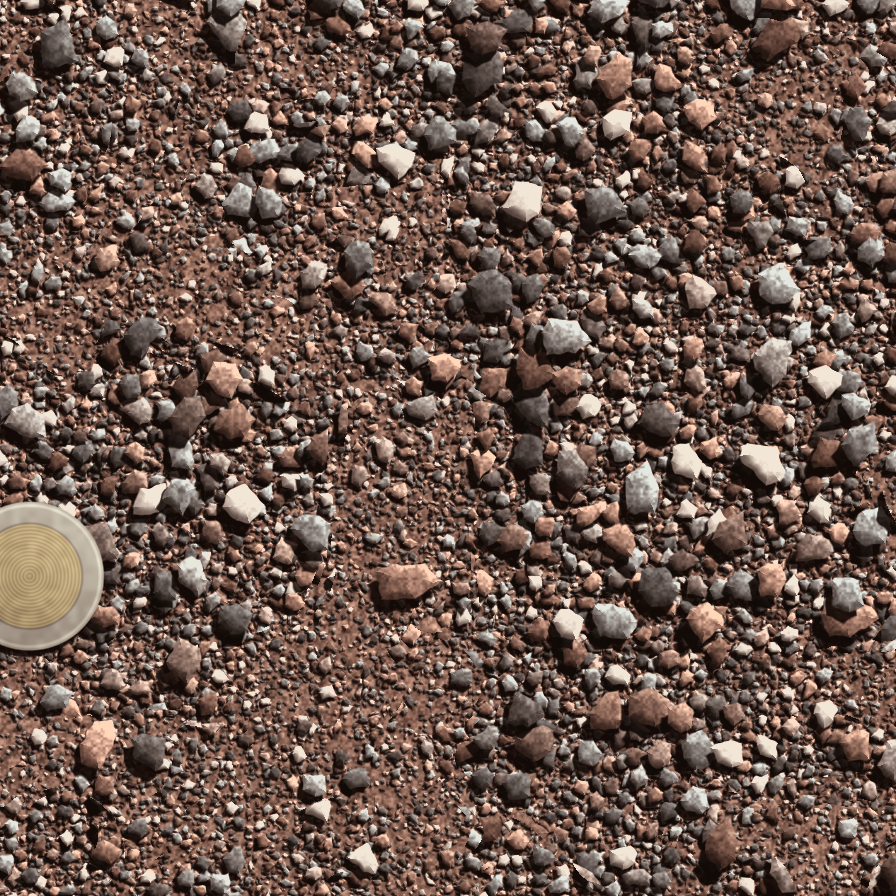
Reproduce this texture procedurally as a three.js fragment shader.

```glsl
varying vec2 vUv;

#define LAYERS 5
#define FINEST_CELLS 165.0
#define LAYER_RATIO 0.6
#define FACETS 6
#define LIGHT vec2(0.55, 0.83)
#define SHADOW_REACH 0.75
#define SHADOW_TONE 0.14
#define EDGE 0.0011
#define PALE_SHARE 0.09
#define COIN_CENTER vec2(0.033, 0.357)
#define COIN_RADIUS 0.083

const vec3 DARK = vec3(0.03, 0.01, 0.0);
const vec3 PALE = vec3(0.95, 0.90, 0.84);
const vec3 RED_TINT = vec3(1.10, 0.94, 0.87);
const vec3 GREY_TINT = vec3(0.94, 1.01, 1.05);
const vec3 GOLD_TINT = vec3(1.03, 1.0, 0.80);

float hash(vec2 p) {
  vec3 q = fract(vec3(p.xyx) * 0.1031);
  q += dot(q, q.yzx + 33.33);
  return fract((q.x + q.y) * q.z);
}

float noise(vec2 p) {
  vec2 i = floor(p), f = fract(p);
  f = f * f * (3.0 - 2.0 * f);
  return mix(mix(hash(i), hash(i + vec2(1.0, 0.0)), f.x),
             mix(hash(i + vec2(0.0, 1.0)), hash(i + 1.0), f.x), f.y);
}

// Irregular polygon: x is the signed distance, yz the nearest facet direction
vec3 stone(vec2 p, vec2 id, float radius) {
  if (dot(p, p) > 5.0 * radius * radius) return vec3(radius, 0.0, 0.0);
  float turn = 6.2832 * hash(id + 7.7);
  vec2 axis = vec2(cos(turn), sin(turn));
  p -= axis * dot(p, axis) * 0.35 * hash(id + 3.1);
  vec3 nearest = vec3(-9.0, 0.0, 0.0);
  for (int k = 0; k < FACETS; k++) {
    float h = hash(id + 13.0 * float(k) + 0.5);
    float angle = turn + 6.2832 * (float(k) + 0.7 * h) / float(FACETS);
    vec2 dir = vec2(cos(angle), sin(angle));
    float d = dot(p, dir) - radius * (0.72 + 0.35 * fract(h * 17.0));
    if (d > nearest.x) nearest = vec3(d, dir);
  }
  return nearest;
}

// Scatter one size of stones, each over its own shadow
void scatter(vec2 uv, float cells, float layer, float density, float grain,
             inout float tone, inout vec3 tint) {
  vec2 p = uv * cells, home = floor(p);
  float edge = EDGE * cells;
  for (int j = -1; j <= 1; j++) {
    for (int i = -1; i <= 1; i++) {
      vec2 cell = home + vec2(float(i), float(j));
      vec2 id = cell + 211.0 * layer + 40.0;
      if (hash(id) > density) continue;
      vec2 jitter = vec2(hash(id + 1.3), hash(id + 2.6));
      vec2 q = p - cell - 0.2 - 0.6 * jitter;
      float radius = mix(0.26, 0.48, hash(id + 5.2));

      float shadowDist = stone(q + LIGHT * radius * SHADOW_REACH, id, radius).x;
      float shadow = 1.0 - smoothstep(-edge, edge * 1.5, shadowDist);
      tone = mix(tone, tone * SHADOW_TONE, shadow);

      vec3 s = stone(q, id, radius);
      float cover = 1.0 - smoothstep(-edge, edge, s.x);
      float pick = hash(id + 9.4);
      float pale = step(1.0 - PALE_SHARE, pick);
      float albedo = mix(mix(0.36, 0.86, pick), 1.03, pale);
      float bevel = smoothstep(-0.65 * radius, -0.1 * radius, s.x);
      float lit = 0.95 + 0.5 * bevel * dot(s.yz, LIGHT);
      lit += 0.15 * dot(q, LIGHT) / radius;
      lit *= 1.0 + grain * mix(0.65, 0.2, pale);
      float warmth = smoothstep(0.3, 0.8, hash(id + 4.8));
      vec3 stoneTint = mix(mix(GREY_TINT, RED_TINT, warmth), vec3(1.0), pale);
      tone = mix(tone, albedo * lit, cover);
      tint = mix(tint, stoneTint, cover);
    }
  }
}

// Plain two-metal disc with a raised rim
void coin(vec2 uv, inout float tone, inout vec3 tint) {
  vec2 p = uv - COIN_CENTER;
  float shadowDist = length(p + LIGHT * 0.008) - COIN_RADIUS;
  tone *= mix(1.0, SHADOW_TONE, 1.0 - smoothstep(-EDGE, EDGE * 2.0, shadowDist));
  float r = length(p) / COIN_RADIUS;
  float aa = EDGE / COIN_RADIUS;
  float core = 1.0 - smoothstep(0.70 - aa, 0.70 + aa, r);
  float rims = smoothstep(0.03, 0.0, abs(r - 0.71));
  rims = 1.0 - smoothstep(0.0, 0.04, abs(r - 0.95)) - rims;
  float metal = 0.72 + 0.1 * dot(p, LIGHT) / COIN_RADIUS + 0.14 * rims;
  metal += 0.05 * core * sin(r * 130.0) + 0.1 * (noise(uv * 110.0) - 0.5);
  float cover = 1.0 - smoothstep(1.0 - aa, 1.0 + aa, r);
  tone = mix(tone, metal, cover);
  tint = mix(tint, mix(vec3(0.98, 1.02, 1.0), GOLD_TINT, core), cover);
}

void main() {
  // Rough outlines and surface grain
  vec2 wobble = vec2(noise(vUv * 120.0), noise(vUv * 120.0 + 57.0)) - 0.5;
  vec2 uv = vUv + 0.0035 * wobble;
  float grain = 0.6 * noise(vUv * 190.0) + 0.6 * noise(vUv * 370.0 + 19.0) - 0.6;
  // Bare sand shows in broad patches
  float drift = 0.7 * noise(vUv * 4.5 + 3.0) + 0.3 * noise(vUv * 13.0);
  float sand = smoothstep(0.52, 0.76, drift);
  float tone = 0.52 + 0.5 * grain;
  vec3 tint = RED_TINT;
  // Fine grit first, large stones last
  float cells = FINEST_CELLS;
  for (int n = 0; n < LAYERS; n++) {
    float layer = float(n);
    float density = (0.85 - 0.13 * layer) * (1.0 - sand * min(0.45 + 0.2 * layer, 0.9));
    scatter(uv, cells, layer, density, grain, tone, tint);
    cells *= LAYER_RATIO;
  }
  coin(vUv, tone, tint);
  // Tone to earth colours, warmest in the middle
  tone = clamp(tone, 0.04, 1.0);
  vec3 color = mix(DARK, PALE, tone);
  color.gb -= 0.16 * tone * (1.0 - tone);
  gl_FragColor = vec4(clamp(color * tint, 0.0, 1.0), 1.0);
}
```
